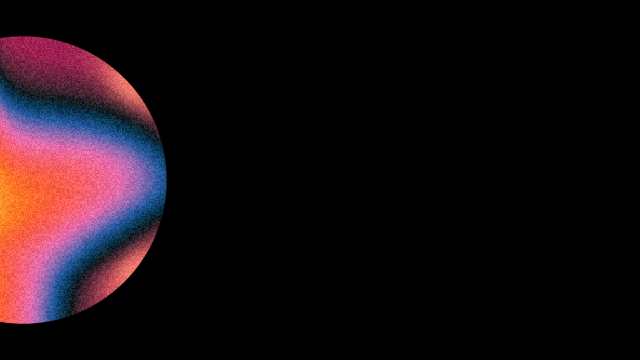
Reproduce this background procedurally as a Shadertoy shader.

```glsl
// A grainy gradient disc, cut by the left side of a black canvas.
// Two bent boundaries join into one smooth signed field, which a colour ramp
// turns into bands; two stretched glows warm the rim, and grain covers the disc.

const int STOPS = 11;

float hash(vec2 p) {
    vec3 q = fract(vec3(p.xyx) * 0.1031);
    q += dot(q, q.yzx + 33.33);
    return fract((q.x + q.y) * q.z);
}

float smoothMax(float a, float b, float k) {
    float h = max(k - abs(a - b), 0.0) / k;
    return max(a, b) + 0.25 * k * h * h;
}

// Positive above the wavy upper boundary.
float upperField(vec2 p) {
    float edge = 0.676 - 1.313 * p.x * p.x * p.x + 0.074 * exp(-19.6 * p.x);
    return 0.85 * (p.y - edge);
}

// Positive right of the lower boundary, a slope that bends to vertical.
float lowerField(vec2 p) {
    float g = 1.5 * (p.y - 0.25);
    float root = sqrt(g * g + 0.0104);
    float edge = 0.139 + 0.5 * (g + root);
    float slope = 0.75 * (1.0 + g / root);
    return (p.x - edge) / sqrt(1.0 + slope * slope);
}

// Colours from the warm core out to the crimson corners.
vec3 bandColor(float d) {
    float at[STOPS] = float[STOPS](
        -0.22, -0.18, -0.144, -0.111, -0.069, -0.042,
        -0.009, 0.019, 0.042, 0.07, 0.139);
    vec3 tint[STOPS] = vec3[STOPS](
        vec3(1.00, 0.60, 0.18), vec3(1.00, 0.46, 0.14),
        vec3(0.99, 0.37, 0.24), vec3(0.97, 0.38, 0.42),
        vec3(0.90, 0.42, 0.68), vec3(0.60, 0.42, 0.70),
        vec3(0.14, 0.35, 0.62), vec3(0.03, 0.22, 0.34),
        vec3(0.07, 0.11, 0.13), vec3(0.29, 0.14, 0.20),
        vec3(0.62, 0.13, 0.32));
    vec3 color = tint[0];
    for (int i = 1; i < STOPS; i++) {
        float t = clamp((d - at[i - 1]) / (at[i] - at[i - 1]), 0.0, 1.0);
        color = mix(color, tint[i], t);
    }
    return color;
}

// Gaussian stretched along a unit axis.
float glow(vec2 p, vec2 center, vec2 axis, vec2 size) {
    vec2 q = p - center;
    vec2 local = vec2(dot(q, axis), dot(q, vec2(-axis.y, axis.x))) / size;
    return exp(-dot(local, local));
}

void mainImage(out vec4 fragColor, in vec2 fragCoord) {
    vec2 p = fragCoord / iResolution.y;
    float pixel = 1.0 / iResolution.y;

    // Colour bands
    float field = smoothMax(upperField(p), lowerField(p), 0.15);
    vec3 color = bandColor(field);

    // Salmon light along the rim, outside the dark band
    vec2 glowSize = vec2(0.11, 0.05);
    float light = glow(p, vec2(0.359, 0.762), vec2(0.707, -0.707), glowSize)
                + glow(p, vec2(0.370, 0.248), vec2(0.707, 0.707), glowSize);
    light *= smoothstep(0.03, 0.10, field);
    color = mix(color, vec3(0.95, 0.48, 0.42), min(light, 1.0));

    // Film grain
    float grain = hash(floor(p * 288.0)) - 0.5;
    color += 0.13 * grain;

    // Disc mask
    float disc = length(p - vec2(0.0637, 0.5)) - 0.3993;
    float mask = 1.0 - smoothstep(-0.7 * pixel, 0.7 * pixel, disc);
    fragColor = vec4(clamp(color, 0.0, 1.0) * mask, 1.0);
}
```
